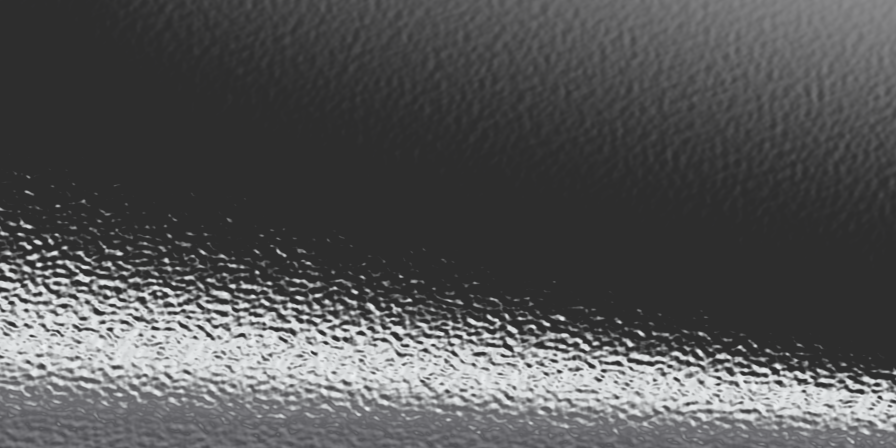
Reproduce this texture procedurally as a Shadertoy shader.

```glsl
// Dark pebbled metal with a sloping bright glint band and a soft sheen in the upper right.

const vec3 CHARCOAL = vec3(0.176, 0.176, 0.177);
const vec3 SILVER = vec3(0.86, 0.87, 0.875);
const vec3 STEEL = vec3(0.40, 0.40, 0.415);

vec2 hashGradient(vec2 cell) {
    vec2 k = vec2(dot(cell, vec2(127.1, 311.7)), dot(cell, vec2(269.5, 183.3)));
    return 2.0 * fract(sin(k) * 43758.5453) - 1.0;
}

float gradientNoise(vec2 p) {
    vec2 i = floor(p), f = fract(p);
    vec2 u = f * f * f * (f * (f * 6.0 - 15.0) + 10.0);
    vec2 o = vec2(1.0, 0.0);
    float a = dot(hashGradient(i), f);
    float b = dot(hashGradient(i + o.xy), f - o.xy);
    float c = dot(hashGradient(i + o.yx), f - o.yx);
    float d = dot(hashGradient(i + o.xx), f - o.xx);
    return mix(mix(a, b, u.x), mix(c, d, u.x), u.y);
}

// Pebble height: large dimples plus finer grain
float grainHeight(vec2 p) {
    return gradientNoise(p) + 0.3 * gradientNoise(p * 2.03 + 17.3);
}

// Height difference along one direction, in grain units
float grainSlope(vec2 p, vec2 dir) {
    return grainHeight(p + 0.28 * dir) - grainHeight(p - 0.28 * dir);
}

vec2 rotate(vec2 p, float angle) {
    float c = cos(angle), s = sin(angle);
    return vec2(c * p.x - s * p.y, s * p.x + c * p.y);
}

// Signed band coordinate: 0 on the axis, about 1 at the upper edge, -1 at the lower
float bandCoordinate(vec2 p) {
    float along = p.x * 0.5;
    float offset = p.y - mix(0.245, 0.095, along);
    float above = mix(0.225, 0.065, along);
    float below = mix(0.135, 0.075, along);
    return offset / (offset > 0.0 ? above : below);
}

float bandGlow(float t) {
    return (1.0 - smoothstep(0.1, 1.05, t)) * smoothstep(-1.15, -0.15, t);
}

// Height above the curved lower boundary of the sheen
float sheenDepth(vec2 p) {
    return p.y - 1.0 + 0.42 * sqrt(max(p.x - 0.2, 0.0));
}

vec3 metal(vec2 p) {
    // Grain is flatter near the band and rounder, diagonal above it
    float flatSlope = grainSlope(rotate(p, 0.16) * vec2(47.0, 72.0), vec2(0.25, 0.97));
    float roundSlope = grainSlope(rotate(p, 0.6) * vec2(58.0, 44.0), vec2(0.95, 0.3));

    // Sheen
    float depth = sheenDepth(p);
    float relief = 0.15 * mix(1.0, 0.55, smoothstep(0.25, 0.6, depth));
    float sheen = smoothstep(0.01, 0.68, depth + relief * roundSlope);
    sheen *= mix(0.75, 1.0, smoothstep(0.8, 2.0, p.x));
    vec3 colour = CHARCOAL + 0.38 * sheen * vec3(1.0, 1.0, 1.01);

    // Grey metal below the band
    float t = bandCoordinate(p);
    float lower = smoothstep(-0.2, -1.1, t);
    colour = mix(colour, STEEL + 0.2 * flatSlope, lower);

    // Glints: tilted grains reflect the band from farther away
    float scatter = mix(1.45, 1.0, smoothstep(0.3, -0.6, t));
    float glow = bandGlow(t - scatter * flatSlope);
    float fade = 1.0 - 0.6 * smoothstep(1.3, 2.8, t);
    vec3 glint = SILVER + 0.1 * roundSlope;
    return mix(colour, glint, glow * fade);
}

void mainImage(out vec4 fragColor, in vec2 fragCoord) {
    // Four samples smooth the grain edges
    vec3 total = vec3(0.0);
    for (int i = 0; i < 4; i++) {
        vec2 shift = vec2(float(i % 2), float(i / 2)) * 0.5 - 0.25;
        total += metal((fragCoord + shift) / iResolution.y);
    }
    fragColor = vec4(clamp(total * 0.25, 0.0, 1.0), 1.0);
}
```
